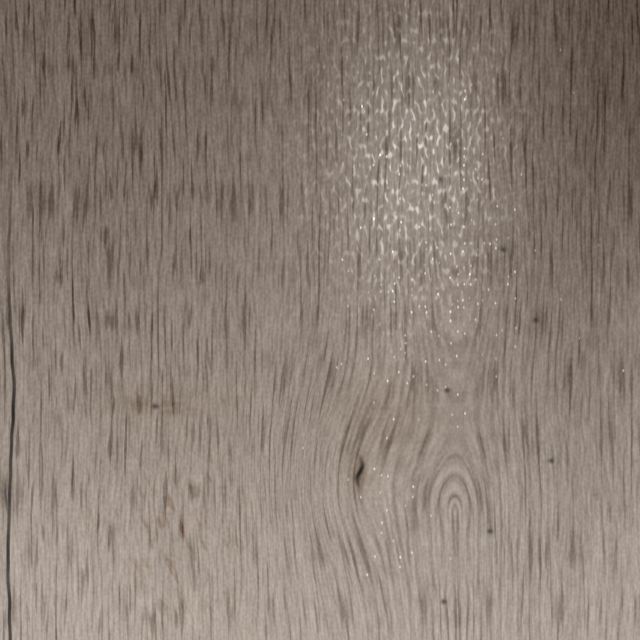
Write a Shadertoy shader that draws this texture.

```glsl
#define LIGHT_BOTTOM 0.695
#define LIGHT_TOP 0.435
#define PORE_FREQ vec2(175.0, 11.0)
#define FIBRE_FREQ vec2(250.0, 42.0)
#define RING_FREQ 62.0
#define GLINT_FREQ 100.0
#define GLARE_CENTER vec2(0.645, 0.755)
#define GLARE_SIZE vec2(0.14, 0.23)
#define KNOT vec2(0.562, 0.262)
#define ARCH vec2(0.712, 0.20)
#define BROWN vec3(0.10, 0.125, 0.14)
#define TINT vec3(0.0, 0.047, 0.087)

vec2 hash2(vec2 p) {
    vec3 q = fract(p.xyx * vec3(0.1031, 0.1030, 0.0973));
    q += dot(q, q.yzx + 33.33);
    return fract((q.xx + q.yz) * q.zy);
}

float slope(vec2 cell, vec2 offset) {
    float a = 6.2832 * hash2(cell).x;
    return dot(vec2(cos(a), sin(a)), offset);
}

// Gradient noise, roughly -1 to 1
float noise(vec2 p) {
    vec2 i = floor(p), f = fract(p);
    vec2 u = f * f * f * (f * (f * 6.0 - 15.0) + 10.0);
    vec2 e = vec2(0.0, 1.0);
    float low = mix(slope(i, f), slope(i + e.yx, f - e.yx), u.x);
    float high = mix(slope(i + e, f - e), slope(i + e.yy, f - e.yy), u.x);
    return 1.4 * mix(low, high, u.y);
}

// Soft elliptical blob
float blob(vec2 p, vec2 center, vec2 size) {
    vec2 d = (p - center) / size;
    return exp(-dot(d, d));
}

// Coordinate across the grain: bends round the knot and folds into an arch
float grainCoord(vec2 p) {
    float x = p.x + 0.006 * noise(p * vec2(5.0, 3.0)) + 0.001 * noise(p * vec2(22.0, 14.0));
    x += 0.05 * blob(p, KNOT - vec2(0.03, 0.0), vec2(0.105, 0.15));
    float rise = max(p.y - ARCH.y, 0.0);
    float fold = 0.4 * rise * exp(-rise * rise / 0.06);
    return length(vec2(x - ARCH.x, fold));
}

// Small bright points of varied strength in staggered columns
float glints(vec2 p, float density) {
    vec2 q = p * GLINT_FREQ * vec2(1.0, 0.8);
    q.y += 9.0 * hash2(vec2(floor(q.x), 3.0)).x;
    vec2 cell = floor(q), pick = hash2(cell + 37.0);
    vec2 d = fract(q) - 0.3 - 0.4 * hash2(cell);
    float lit = step(1.0 - density, pick.x) * (0.35 + 0.65 * pick.y);
    return lit * (1.0 - smoothstep(0.05, 0.3, length(d * vec2(1.2, 1.0))));
}

// Dark pin knots scattered on the right side
float pinKnots(vec2 p) {
    float dark = 0.0;
    for (float i = 0.0; i < 7.0; i++) {
        vec2 center = vec2(0.67, 0.06) + vec2(0.21, 0.11) * vec2(hash2(vec2(i, 5.0)).x, i);
        dark = max(dark, blob(p, center, vec2(0.0045, 0.004)));
    }
    return dark;
}

void mainImage(out vec4 fragColor, in vec2 fragCoord) {
    vec2 p = fragCoord / iResolution.xy;
    float g = grainCoord(p);
    vec2 grain = vec2(g, p.y);

    // Room light, darker toward the top corners
    float level = mix(LIGHT_BOTTOM, LIGHT_TOP, smoothstep(-0.15, 1.05, p.y));
    level -= 0.07 * smoothstep(0.7, 1.0, p.x) * smoothstep(0.1, 0.8, p.y);
    level += 0.022 * noise(p * vec2(4.0, 2.5) + 7.0);

    // Bands, pores and fibres along the grain
    float leftSide = 1.0 - smoothstep(0.25, 0.42, p.x);
    float pores = noise(grain * PORE_FREQ);
    level += 0.022 * noise(grain * vec2(30.0, 1.2));
    level += 0.052 * noise(grain * FIBRE_FREQ) + 0.034 * noise(p * vec2(230.0, 170.0));
    level -= 0.05 * pores + 0.085 * smoothstep(0.15, 0.7, pores);
    float strokes = noise(grain * vec2(125.0, 15.0) + 31.0);
    level -= mix(0.04, 0.13, leftSide) * smoothstep(0.32, 0.7, strokes);

    // Growth rings of the arch
    float rings = sin(6.2832 * RING_FREQ * (g + 0.004 * noise(grain * vec2(30.0, 4.0))));
    float archArea = blob(p, vec2(0.71, 0.20), vec2(0.17, 0.28));
    level -= 0.06 * archArea * smoothstep(-0.1, 1.0, rings);

    // Brown flecks, smear and halo of the knot
    vec2 lean = vec2(p.x + 0.4 * p.y, p.y);
    float flecks = smoothstep(0.2, 0.6, noise(lean * vec2(75.0, 30.0)));
    float brown = 0.75 * flecks * blob(p, vec2(0.28, 0.17), vec2(0.10, 0.14));
    float streaky = 0.6 + 0.6 * noise(p * vec2(22.0, 75.0) + 11.0);
    brown += 0.8 * streaky * blob(p, vec2(0.255, 0.368), vec2(0.075, 0.018));
    brown += 0.7 * blob(p, KNOT, vec2(0.018, 0.03));
    brown += 0.4 * blob(p, vec2(0.60, 0.35), vec2(0.07, 0.05));

    // Cracks: board seam at the left, slit in the knot, pin knots
    float seamX = 0.016 + 0.012 * noise(vec2(p.y * 4.0, 3.0)) + 0.002 * noise(vec2(p.y * 24.0, 8.0));
    float seam = 1.0 - smoothstep(0.0008, 0.0042, abs(p.x - seamX));
    seam *= (1.0 - 0.8 * smoothstep(0.4, 0.75, p.y)) * (0.75 + 0.5 * noise(vec2(p.y * 13.0, 2.0)));
    float slitX = KNOT.x + 0.004 * sin((p.y - KNOT.y) * 130.0);
    float slit = blob(p, vec2(slitX, KNOT.y), vec2(0.004, 0.02));
    float pins = max(pinKnots(p), blob(p, vec2(0.243, 0.365), vec2(0.006, 0.004)));
    float cracks = clamp(max(max(seam, slit), 0.6 * pins), 0.0, 1.0);

    // Glare with rough, broken highlights
    float glare = blob(p, GLARE_CENTER, GLARE_SIZE);
    float ripple = noise(vec2(p.x + 0.002 * noise(p * 60.0), p.y) * vec2(160.0, 72.0) + 19.0);
    float shine = glare * (0.13 + 0.07 * ripple + 0.22 * smoothstep(0.1, 0.7, ripple));
    float glintArea = blob(p, vec2(0.70, 0.57), vec2(0.17, 0.27))
        + 0.5 * blob(p, vec2(0.61, 0.18), vec2(0.07, 0.12));
    shine += 0.3 * glints(p, 0.03 * step(0.5, p.x) * glintArea + 0.22 * glintArea * glintArea);

    vec3 color = level - TINT - BROWN * brown;
    color = mix(color, vec3(0.11, 0.09, 0.08), 0.88 * cracks);
    color += shine * vec3(1.0, 1.02, 1.04);
    fragColor = vec4(clamp(color, 0.0, 1.0), 1.0);
}
```
